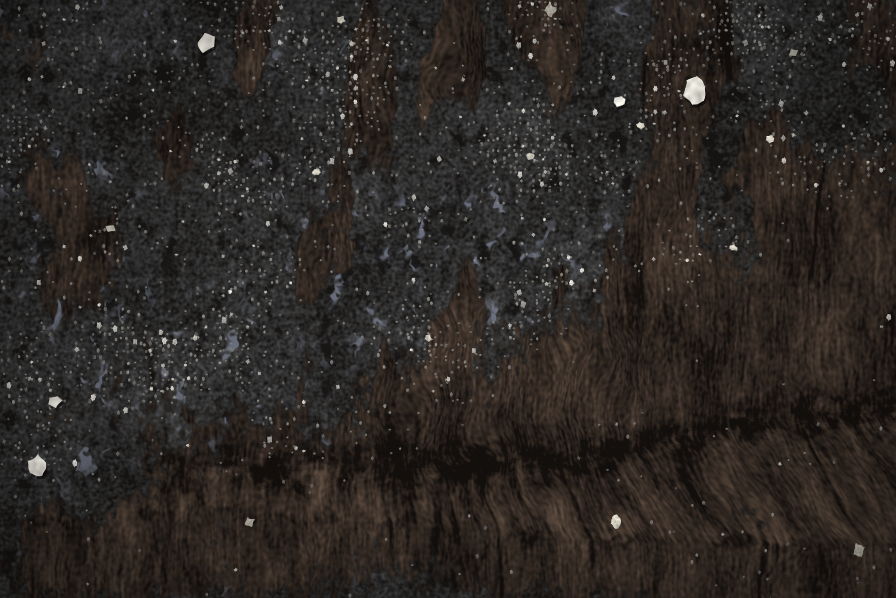
Give the GLSL for this texture, as a Shadertoy shader.

```glsl
// Weathered dark timber, partly coated in grey tar with bluish film, grit and pale stones.

vec2 hash2(vec2 p) {
    vec3 h = fract(p.xyx * vec3(.1031, .1030, .0973));
    h += dot(h, h.yzx + 33.33);
    return fract((h.xx + h.yz) * h.zy);
}

float corner(vec2 cell, vec2 offset) {
    return dot(hash2(cell) * 2. - 1., offset);
}

// Gradient noise, roughly -0.7 to 0.7
float noise(vec2 p) {
    vec2 i = floor(p), f = fract(p), e = vec2(1, 0);
    vec2 u = f * f * f * (f * (f * 6. - 15.) + 10.);
    return mix(mix(corner(i, f), corner(i + e, f - e), u.x),
               mix(corner(i + e.yx, f - e.yx), corner(i + 1., f - 1.), u.x), u.y);
}

float fbm(vec2 p) {
    float sum = 0., amp = 1.;
    for (int i = 0; i < 5; i++) {
        sum += amp * noise(p);
        p = mat2(1.6, 1.2, -1.2, 1.6) * p + 17.3;
        amp *= .62;
    }
    return sum;
}

// Height above the slanting lower border of the tar
float aboveBorder(vec2 p) {
    return p.y - .27 - .47 * max(p.x - .5, 0.);
}

// Tar coverage: broad coat, torn along the grain, plus loose patches
float tarCoat(vec2 p) {
    vec2 q = p + .014 * vec2(noise(p * 30.), noise(p * 24. + 7.));
    float coat = smoothstep(-.16, .2, aboveBorder(p)) * 1.1 - .4;
    float torn = noise(q * vec2(7.5, 2.6) + vec2(4., 1.)) + .6 * noise(q * vec2(19., 6.));
    torn += .12 * smoothstep(.3, 1.3, p.x);
    coat -= 1.05 * smoothstep(-.02, .36, torn) * smoothstep(.1, .75, p.y + .25 * p.x);
    coat += .7 * smoothstep(.09, .0, p.x);
    coat += .65 * smoothstep(.16, .03, length((p - vec2(.15, .2)) * vec2(.9, 1.4)));
    coat += .6 * smoothstep(.09, .0, p.y + .08 * abs(p.x - .65));
    coat += .5 * fbm(p * vec2(10., 7.)) + .6 * noise(p * vec2(85., 45.));
    return smoothstep(-.14, .22, coat);
}

// Angular grains, one per cell at most: x is coverage, y is brightness
vec2 grains(vec2 p, float scale, float density, float minSize, float maxSize) {
    vec2 cell = floor(p * scale), result = vec2(0);
    float blur = .7 * scale / iResolution.y;
    for (int k = 0; k < 9; k++) {
        vec2 id = cell + vec2(k % 3, k / 3) - 1.;
        vec2 pick = hash2(id + scale), look = hash2(id + scale * 2.7);
        vec2 center = id + .2 + .6 * hash2(id + 71.);
        float cluster = .25 + 2.8 * smoothstep(-.1, .5, noise(center / scale * 6. + 9.));
        float place = smoothstep(-.12, .1, aboveBorder(center / scale)) + .06;
        if (pick.x > density * cluster * place) continue;
        vec2 d = p * scale - center;
        d.x *= mix(.75, 1.4, look.x);
        d += .07 * vec2(noise(d * 6. + id), noise(d * 6. - id));
        float side = 6.2832 / floor(4. + 3. * look.y);
        float angle = atan(d.y, d.x) + 6.3 * pick.y;
        float edge = length(d) * cos(mod(angle, side) - side * .5);
        float size = mix(minSize, maxSize, look.x * look.x);
        float cover = smoothstep(blur, -blur, edge - size);
        float facet = 1. + .3 * noise(d * 9. + id) + .25 * d.y;
        if (cover > result.x) result = vec2(cover, mix(.65, 1., look.y) * facet);
    }
    return result;
}

// Fibrous wood with a gouged, splintered band along the bottom
vec3 woodColor(vec2 p) {
    float jag = .03 * noise(vec2(p.x * 9., 2.)) + .025 * noise(p * vec2(38., 12.)) + .02 * noise(p * 80.);
    float top = .215 + .09 * smoothstep(.75, 1.45, p.x);
    float bottom = .14 - .05 * smoothstep(.3, 1.2, p.x);
    float band = smoothstep(bottom - .01, bottom + .02, p.y - jag) * smoothstep(top + .01, top - .02, p.y - jag);
    vec2 q = p + .012 * vec2(noise(p * vec2(9., 6.)), 0.);
    q.x += .6 * clamp(p.y - bottom, 0., top - bottom) * smoothstep(.4, 1.1, p.x + .3 * noise(p * 11.));
    q.x += .006 * noise(p * vec2(30., 18.));

    float fibre = noise(q * vec2(85., 12.)) + 1.2 * noise(q * vec2(165., 34.) + 3.);
    float chips = noise(q * vec2(165., 110.) + 8.);
    float broad = noise(q * vec2(17., 4.)) + .9 * fbm(p * 6.);
    float light = .5 + .55 * fibre + .6 * chips + .55 * broad;
    light += band * (.18 + .9 * noise(q * vec2(48., 8.)));

    // Shadow under the torn lip, ragged cracks and plank seams
    float rough = fbm(p * vec2(18., 26.));
    light -= .8 * smoothstep(.065, .0, abs(p.y - top - jag)) * clamp(.6 + 1.5 * rough, -.3, 1.3);
    light -= .5 * smoothstep(.018, .0, abs(p.y - bottom - jag)) * smoothstep(-.1, .3, noise(p * 14.));
    float seam = abs(noise(vec2(q.x * 9., q.y * .8 + 5.)));
    light -= .6 * smoothstep(.05, .0, seam) * smoothstep(.0, .3, noise(p * vec2(9., 4.)));
    return mix(vec3(.088, .07, .06), vec3(.265, .215, .18), clamp(light, -.1, 1.6));
}

vec3 tarColor(vec2 p) {
    float grain = noise(p * 168.) + .9 * noise(p * 110. + 5.) + .5 * noise(p * 50.);
    float light = .46 + .6 * fbm(p * 4.5) + .8 * grain;
    light -= .6 * smoothstep(.1, .45, noise(p * vec2(34., 28.) + 6.));
    vec3 color = mix(vec3(.095, .09, .086), vec3(.235, .235, .236), clamp(light, -.1, 1.7));

    // Bluish film in thin, branching, mostly upright smears inside a faint haze
    vec2 q = p + .022 * vec2(noise(p * 30.), noise(p * 30. + 8.)) + .01 * noise(p * 90.);
    float smear = noise(q * vec2(38., 20.)) + .6 * noise(q * vec2(90., 60.));
    float zone = smoothstep(-.02, .3, noise(p * 4.6 + 2.) + .36 - .6 * length(p - vec2(.52, .52)));
    color += vec3(.03, .032, .038) * zone * smoothstep(-.1, .4, smear);
    return mix(color, vec3(.42, .44, .5), .85 * zone * smoothstep(.24, .52, smear));
}

void mainImage(out vec4 fragColor, in vec2 fragCoord) {
    vec2 p = fragCoord / iResolution.y;
    float tar = tarCoat(p);
    vec3 color = mix(woodColor(p), tarColor(p), tar);
    color *= 1. - .6 * tar * (1. - tar);

    // Dust, grit, pebbles and larger pale stones
    vec2 dust = grains(p, 105., .24, .14, .36);
    vec2 grit = grains(p, 50., .09, .09, .27);
    vec2 pebble = grains(p, 20., .035, .1, .26);
    vec2 stone = grains(p, 8., .12, .07, .22);
    float shadow = grains(p + vec2(-.002, .005), 8., .12, .07, .22).x;
    color = mix(color, vec3(.54, .53, .51) * dust.y, dust.x * .9);
    color = mix(color, vec3(.82, .81, .78) * grit.y, grit.x);
    color = mix(color, vec3(.9, .88, .82) * pebble.y, pebble.x);
    color *= 1. - .5 * shadow;
    color = mix(color, vec3(.97, .96, .92) * stone.y, stone.x);

    // Gentle darkening towards the borders
    vec2 uv = fragCoord / iResolution.xy - .5;
    color *= 1.1 - .7 * dot(uv, uv);
    fragColor = vec4(color, 1.);
}
```
